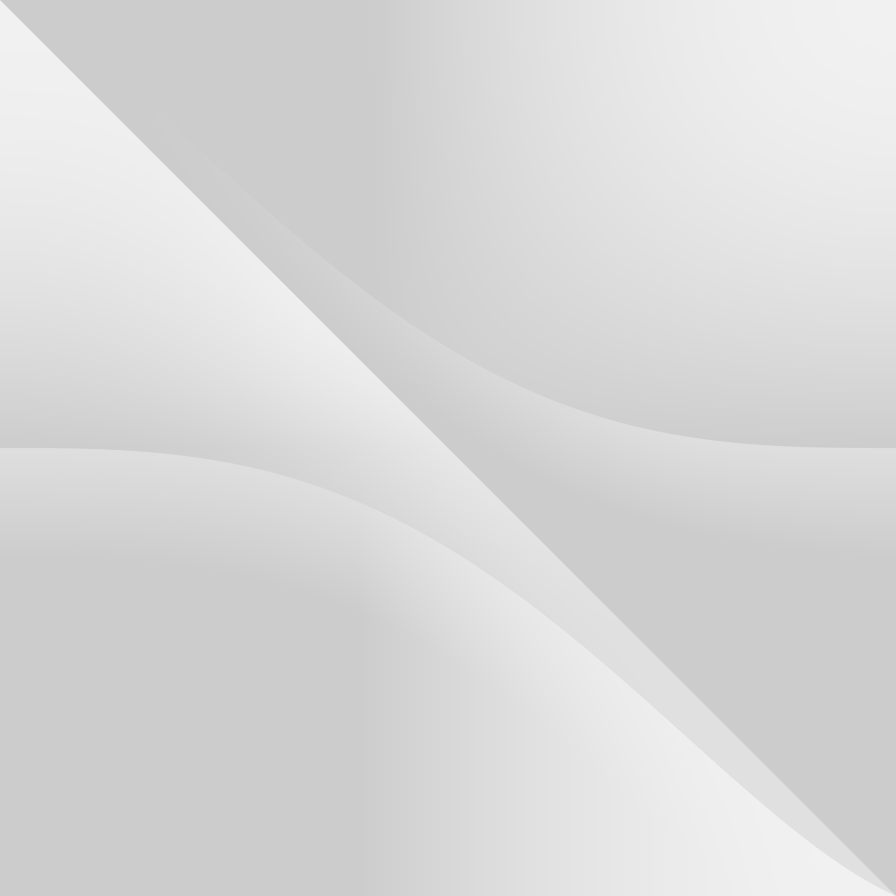
This background is drawn by a WebGL 1 fragment shader. Its source:

```glsl
precision highp float;
uniform vec2 u_resolution;

#define SHADE vec3(0.8)
#define LIGHT vec3(0.945)
#define RIM_GLOW 0.5
#define RIM_DEPTH 0.125
#define TAIL_GLOW 0.54
#define FOLD_GLOW 0.88
#define FADE_WIDTH 0.6

// Height of the lower fold, measured downward from the top
float foldCurve(float x) {
  return 0.5 + 0.5 * x * x * x * (2.05 - 1.05 * x * x);
}

// Parabolic falloff from 1 at the origin to 0 at the given reach
float falloff(float d, float reach) {
  float t = clamp(d / reach, 0.0, 1.0);
  return 1.0 - t * t;
}

// Combine two lights without exceeding full brightness
float screen(float a, float b) {
  return 1.0 - (1.0 - a) * (1.0 - b);
}

// Linear glow below an edge
float rim(float depth, float reach) {
  return RIM_GLOW * (1.0 - clamp(depth / reach, 0.0, 1.0));
}

// Antialiased step across an edge
float edge(float d, float pixel) {
  return smoothstep(-0.7 * pixel, 0.7 * pixel, d);
}

float cornerSheet(vec2 p) {
  return falloff(1.0 - p.x, FADE_WIDTH - 0.015) * falloff(p.y, 0.5);
}

float rightFold(vec2 p, float depth) {
  float strength = smoothstep(0.1, 0.8, p.x);
  return strength * rim(depth, mix(0.045, RIM_DEPTH, p.x));
}

float leftFold(vec2 p, float curve) {
  float t = clamp((p.y - p.x) / max(curve - p.x, 0.001), 0.0, 1.0);
  float crease = mix(FOLD_GLOW, TAIL_GLOW, smoothstep(0.3, 0.75, p.x));
  crease *= smoothstep(0.0, 0.35, p.x);
  float tail = TAIL_GLOW * smoothstep(0.0, 0.8, p.x);
  return screen(falloff(p.y, 0.5), mix(crease, tail, t));
}

float lowerSheet(vec2 p, float depth) {
  return screen(falloff(1.0 - p.x, FADE_WIDTH), rim(depth, RIM_DEPTH));
}

void main() {
  vec2 p = gl_FragCoord.xy / u_resolution;
  p.y = 1.0 - p.y;
  float pixel = 1.0 / min(u_resolution.x, u_resolution.y);

  // The upper fold is the lower one turned by half a circle
  float lowerCurve = foldCurve(p.x);
  float lowerDepth = p.y - lowerCurve;
  float upperDepth = p.y - 1.0 + foldCurve(1.0 - p.x);

  // Layer the four sheets from the upper right to the lower left
  float glow = cornerSheet(p);
  glow = mix(glow, rightFold(p, upperDepth), edge(upperDepth, pixel));
  glow = mix(glow, leftFold(p, lowerCurve), edge(p.y - p.x, pixel));
  glow = mix(glow, lowerSheet(p, lowerDepth), edge(lowerDepth, pixel));

  gl_FragColor = vec4(mix(SHADE, LIGHT, glow), 1.0);
}
```
